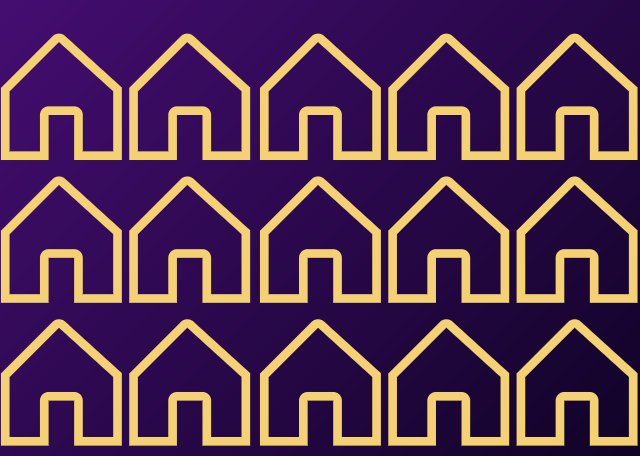
Give the GLSL for this pattern, as a Shadertoy shader.

```glsl
// Lengths are fractions of the canvas height
const vec2  GRID       = vec2(5.0, 3.0);
const vec2  PITCH      = vec2(0.2814, 0.3132);
const vec2  FIRST_BASE = vec2(0.1346, 0.0227); // floor centre of lower-left house
const float MIDDLE_GAP = 0.0053;               // extra space before the third column
const float STROKE     = 0.0190;
const float INNER_HALF = 0.1136;               // half the clear width between walls
const vec2  INNER_APEX = vec2(-0.0053, 0.2586);
const vec2  ROOF_SLOPE = vec2(1.0, 0.908);     // left, right
const vec2  DOOR       = vec2(0.0280, 0.0987); // half width, height

const vec3 GOLD   = vec3(0.955, 0.818, 0.450);
const vec3 VIOLET = vec3(0.270, 0.052, 0.445);
const vec3 NIGHT  = vec3(0.062, 0.012, 0.150);

// Intersection of two near-perpendicular half planes, rounded outside
float roundCorner(vec2 d) {
    return min(max(d.x, d.y), 0.0) + length(max(d, 0.0));
}

float houseOutline(vec2 p) {
    // Clear interior: sloped roof, walls and floor
    vec2 q = p - INNER_APEX;
    vec2 roof = (vec2(-q.x, q.x) * ROOF_SLOPE + q.y)
              / sqrt(1.0 + ROOF_SLOPE * ROOF_SLOPE);
    float room = max(roundCorner(roof), max(abs(p.x) - INNER_HALF, STROKE - p.y));

    // Doorway opening and the frame around it
    float door = roundCorner(vec2(abs(p.x), p.y) - DOOR);
    float hollow = max(room, STROKE - door);
    float body = max(room - STROKE, -door);
    return max(body, -hollow);
}

// Position relative to the floor centre of the nearest house
vec2 houseSpace(vec2 p) {
    vec2 cell = (p - FIRST_BASE) / PITCH;
    float col = floor(cell.x - 0.5 * MIDDLE_GAP / PITCH.x + 0.5);
    float row = floor(cell.y + 0.05);
    vec2 id = clamp(vec2(col, row), vec2(0.0), GRID - 1.0);
    vec2 base = FIRST_BASE + id * PITCH;
    base.x += MIDDLE_GAP * step(1.5, id.x);
    return p - base;
}

void mainImage(out vec4 fragColor, in vec2 fragCoord) {
    vec2 p = fragCoord / iResolution.y;
    float aspect = iResolution.x / iResolution.y;

    // Diagonal gradient from upper left to lower right
    float t = (p.x + 1.0 - p.y) / (aspect + 1.0);
    vec3 color = mix(VIOLET, NIGHT, t);

    // Outlined houses with one-pixel edge smoothing
    float d = houseOutline(houseSpace(p));
    float coverage = clamp(0.5 - d * iResolution.y, 0.0, 1.0);
    color = mix(color, GOLD, coverage);

    fragColor = vec4(color, 1.0);
}
```
